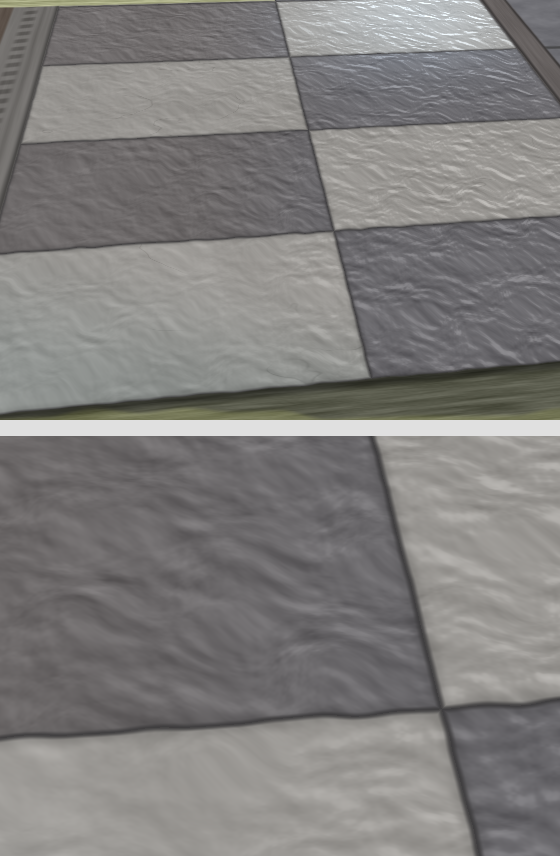
Top, the full canvas; bottom, a detail of the centre.
Give the GLSL for this texture, as a Shadertoy shader.

```glsl
float hash(vec2 p) {
    return fract(sin(dot(p, vec2(127.1, 311.7))) * 43758.5453);
}

float noise(vec2 p) {
    vec2 i = floor(p), f = fract(p);
    f = f * f * (3.0 - 2.0 * f);
    return mix(mix(hash(i), hash(i + vec2(1, 0)), f.x),
               mix(hash(i + vec2(0, 1)), hash(i + vec2(1, 1)), f.x), f.y);
}

float fbm(vec2 p) {
    float sum = 0.0, amp = 0.5;
    for (int i = 0; i < 4; i++) {
        sum += amp * noise(p);
        p = mat2(1.6, 1.2, -1.2, 1.6) * p + 7.3;
        amp *= 0.5;
    }
    return sum;
}

// Canvas point (y down) to floor plane: x = column, y = row
vec2 toFloor(vec2 p) {
    vec2 colAxis = vec2(0.522, -0.0128) - p * 0.0365;
    vec2 rowAxis = vec2(-0.0498, 0.1156) + p * 0.121;
    vec2 d = p - vec2(0.656, 0.0035);
    float det = colAxis.x * rowAxis.y - colAxis.y * rowAxis.x;
    return vec2(d.x * rowAxis.y - d.y * rowAxis.x,
                colAxis.x * d.y - colAxis.y * d.x) / det;
}

// Cleft slate, stretched along a diagonal
float slateHeight(vec2 q) {
    vec2 s = vec2(q.x + 0.6 * q.y, q.y - 0.6 * q.x) * vec2(9.0, 15.0);
    return fbm(s + 1.5 * noise(q * 6.0));
}

// Soft line of the given half width around zero distance
float line(float dist, float halfWidth, float aa) {
    return 1.0 - smoothstep(halfWidth - aa, halfWidth + aa, abs(dist));
}

vec3 slateTile(vec2 g, vec2 p, float glare) {
    vec2 cell = floor(g);
    float isDark = mod(cell.x + cell.y, 2.0);
    vec2 q = g * vec2(1.9, 1.0) + 13.0 * hash(cell + 3.0);
    float slope = slateHeight(q) - slateHeight(q + vec2(0.012, -0.022));

    vec3 light = mix(vec3(0.605, 0.595, 0.58), vec3(0.55, 0.565, 0.555),
                     smoothstep(0.5, 0.9, p.y - 0.2 * p.x));
    vec3 dark = mix(vec3(0.435, 0.42, 0.42), vec3(0.425, 0.42, 0.435),
                    smoothstep(0.4, 0.9, p.x));
    vec3 col = mix(light, dark, isDark);
    col += 0.02 * (hash(cell) - 0.5) + 0.07 * (fbm(q * 2.5) - 0.47);

    // Relief flattens out on the tiles nearest the lower left
    float relief = mix(0.13, 0.24, smoothstep(0.1, 0.9, p.x - 0.4 * p.y + 0.3 * isDark));
    col += slope * relief;

    // Hairline cracks on the pale tiles
    float crack = line(fbm(q * vec2(1.5, 3.0) + 4.0) - 0.5, 0.004, 0.006);
    col -= 0.05 * crack * (1.0 - isDark) * smoothstep(0.45, 0.6, noise(q * 3.0));

    // Window sheen caught by the relief
    float glint = smoothstep(0.04, 0.24, slope);
    col += vec3(0.17, 0.205, 0.235) * glare * (0.85 + 0.7 * glint);
    col += 0.06 * glint * smoothstep(0.5, 1.2, p.x);
    return col;
}

void mainImage(out vec4 fragColor, in vec2 fragCoord) {
    vec2 p = fragCoord / iResolution.xy;
    p = vec2(p.x * 4.0 / 3.0, 1.0 - p.y);
    vec2 g = toFloor(p);
    vec2 aa = fwidth(g);
    vec2 w = g + vec2(0.002, 0.012) * (vec2(noise(g.yx * 16.0), noise(g * 24.0)) - 0.5);

    vec2 toGlare = (p - vec2(0.99, 0.03)) * vec2(3.6, 7.0);
    vec3 col = slateTile(w, p, exp(-dot(toGlare, toGlare)));

    // Joints, with a softly worn lip
    vec2 joint = abs(w - floor(w + 0.5));
    float lip = max(1.0 - smoothstep(0.0, 0.018, joint.x), 1.0 - smoothstep(0.0, 0.045, joint.y));
    float grout = max(line(joint.x, 0.0035, aa.x + 0.002), line(joint.y, 0.007, aa.y + 0.004));
    col *= 1.0 - 0.12 * lip;
    col = mix(col, vec3(0.23, 0.225, 0.23), 0.85 * grout);

    // Left moulding with a beaded groove
    float grain = fbm(vec2(g.x * 60.0, g.y * 2.0));
    vec3 trim = vec3(0.46, 0.45, 0.44) + 0.08 * (grain - 0.5);
    float bead = smoothstep(-0.8, 0.8, sin(g.y * 50.0 + g.x * 14.0));
    trim -= 0.11 * bead * line(g.x + 1.115, 0.026, aa.x + 0.008);
    trim -= 0.06 * line(g.x + 1.06, 0.008, aa.x + 0.008);
    trim = mix(trim, vec3(0.36, 0.32, 0.29) + 0.1 * (grain - 0.5),
               smoothstep(0.0, 0.015, -1.19 - g.x));
    trim *= 1.0 - 0.4 * line(g.x + 1.005, 0.008, aa.x + 0.008);
    col = mix(col, trim, smoothstep(-aa.x, aa.x, -1.0 - w.x));

    // Right wooden strip, with darker floor beyond it
    vec3 strip = vec3(0.4, 0.38, 0.375) + 0.12 * (grain - 0.5);
    strip *= 1.0 - 0.4 * max(line(g.x - 1.008, 0.008, aa.x), line(g.x - 1.125, 0.008, aa.x));
    vec3 beyond = vec3(0.44, 0.44, 0.46) + 0.12 * (fbm(g * vec2(12.0, 9.0)) - 0.5);
    beyond = mix(beyond, vec3(0.25), 0.8 * line(joint.y, 0.02, aa.y));
    strip = mix(strip, beyond, smoothstep(-aa.x, aa.x, w.x - 1.13));
    col = mix(col, strip, smoothstep(-aa.x, aa.x, w.x - 1.0));

    // Weathered frame along the near and far edges
    float streak = fbm(vec2(g.x * 7.0, g.y * 60.0));
    vec3 wood = vec3(0.34, 0.345, 0.29) + 0.25 * (streak - 0.47);
    float moss = smoothstep(0.978, 0.992, p.y + 0.03 * (noise(vec2(p.x * 9.0, 2.0)) - 0.5));
    wood = mix(wood, vec3(0.54, 0.55, 0.38) + 0.25 * (streak - 0.5), 0.6 * moss);
    wood *= 1.0 - 0.45 * (1.0 - smoothstep(0.01, 0.06, g.y - 4.0));
    col = mix(col, wood, smoothstep(-aa.y, aa.y, w.y - 4.0));
    vec3 farEdge = vec3(0.66, 0.67, 0.52) + 0.3 * (streak - 0.5);
    col = mix(col, farEdge, smoothstep(-aa.y, aa.y, -0.02 - w.y) * step(g.x, 0.0));

    fragColor = vec4(clamp(col, 0.0, 1.0), 1.0);
}
```
